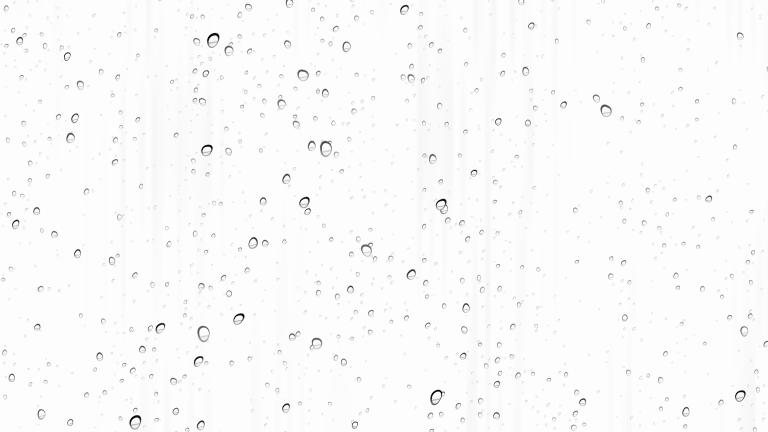
Give the GLSL for this texture, as a Shadertoy shader.

```glsl
// Scattered raindrops with dark lens rims on bright white glass.

vec3 hash3(vec2 cell, float seed) {
    vec3 v = fract(vec3(cell, seed) * vec3(0.1031, 0.1030, 0.0973));
    v += dot(v, v.yxz + 33.33);
    return fract((v.xxy + v.yxx) * v.zyx);
}

// Smooth value noise
float noise(vec2 p, float seed) {
    vec2 i = floor(p), f = fract(p);
    f = f * f * (3.0 - 2.0 * f);
    float low = mix(hash3(i, seed).x, hash3(i + vec2(1, 0), seed).x, f.x);
    float high = mix(hash3(i + vec2(0, 1), seed).x, hash3(i + vec2(1, 1), seed).x, f.x);
    return mix(low, high, f.y);
}

// Antialiased coverage of a signed distance
float cover(float dist, float pixel) {
    return smoothstep(0.75, -0.75, dist / pixel);
}

// One drop: x is its darkness, y is its coverage
vec2 drop(vec2 p, float radius, vec3 rnd, float strength, float pixel) {
    // Tilted, slightly tall and uneven outline
    p.x -= p.y * (rnd.x - 0.3) * 0.4;
    p /= vec2(0.82 + 0.14 * rnd.y, 1.06);
    float angle = atan(p.y, p.x + 1e-6);
    float wobble = 1.0 + 0.05 * sin(2.0 * angle + 6.3 * rnd.z) + 0.04 * sin(3.0 * angle + 6.3 * rnd.x);
    float outer = cover(length(p) - radius * wobble, pixel);

    // Shifting the clear centre leaves a crescent, thickest at the top
    vec2 shift = radius * vec2(0.16 * (rnd.z - 0.35), -0.13 * smoothstep(0.0, 0.4, rnd.y));
    float inner = cover(length(p - shift) - radius * 0.79 * wobble, pixel);
    float rim = max(outer - inner, 0.0);

    // Rim fades downwards; a pale refracted line crosses the lower half
    vec2 q = p / radius;
    float rimTone = mix(0.6, 1.0, smoothstep(-0.7, 0.6, q.y - 0.3 * q.x));
    float line = smoothstep(0.18, 0.0, abs(q.y + 0.35 - 0.15 * q.x)) * 0.22;
    float haze = 0.07 * smoothstep(0.5, -0.9, q.y);
    return vec2(strength * (rim * rimTone + inner * (line + haze)), outer);
}

// Jittered grid of drops, one per cell, thinned into vertical runs
vec2 dropLayer(vec2 p, float size, float share, vec2 radii, float strength, float seed, float pixel) {
    float column = floor(p.x / size);
    p.y += size * hash3(vec2(column, 7.0), seed).x;
    vec2 cell = floor(p / size);
    vec3 place = hash3(cell, seed + 11.0);
    vec3 form = hash3(cell, seed + 23.0);

    float crowd = noise((cell + 0.5) * size * vec2(11.0, 2.2), 3.0);
    if (place.z > share * mix(0.3, 1.7, crowd)) return vec2(0.0);

    float radius = mix(radii.x, radii.y, form.x * form.x);
    float margin = radius * 1.35 / size;
    vec2 centre = (cell + mix(vec2(margin), vec2(1.0 - margin), place.xy)) * size;
    float tone = strength * mix(0.65, 1.1, form.y);
    return drop(p - centre, radius, form.yzx, tone, pixel);
}

void mainImage(out vec4 fragColor, in vec2 fragCoord) {
    vec2 p = fragCoord / iResolution.y;
    float pixel = 1.0 / iResolution.y;

    // Faint vertical water streaks
    float streak = noise(p * vec2(70.0, 3.0), 5.0) * noise(p * vec2(9.0, 1.5), 6.0);
    float ink = 0.025 * smoothstep(0.25, 0.8, streak);

    // From mist to large drops, each covering the finer ones beneath
    for (int i = 0; i < 4; i++) {
        vec2 layer;
        if (i == 0) layer = dropLayer(p, 0.025, 0.38, vec2(0.0020, 0.0042), 0.32, 31.0, pixel);
        if (i == 1) layer = dropLayer(p, 0.042, 0.34, vec2(0.0045, 0.0070), 0.68, 47.0, pixel);
        if (i == 2) layer = dropLayer(p, 0.070, 0.25, vec2(0.0075, 0.0115), 0.92, 59.0, pixel);
        if (i == 3) layer = dropLayer(p, 0.130, 0.18, vec2(0.0125, 0.0185), 1.0, 73.0, pixel);
        ink = ink * (1.0 - layer.y) + layer.x;
    }

    vec3 glass = vec3(0.992);
    vec3 rimColor = vec3(0.04, 0.045, 0.05);
    fragColor = vec4(mix(glass, rimColor, clamp(ink, 0.0, 1.0)), 1.0);
}
```
